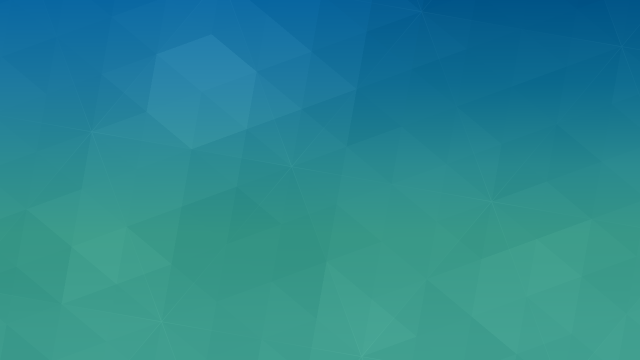
Give the GLSL for this background, as a WebGL 2 fragment shader.

```glsl
#version 300 es
precision highp float;
// Blue to green gradient broken into faint triangular facets with rays from star-shaped hubs.
uniform vec2 u_resolution;
out vec4 fragColor;

// Lengths are in canvas heights.
const vec2 HUB = vec2(0.810, 0.537);
const mat2 LATTICE = mat2(0.1528, 0.0556, -0.0278, -0.1597);
const float RAY_SPACING = 0.486;
const float RAY_WIDTH = 0.0016;
const float RAY_STRENGTH = 0.045;
const float FACET_NOISE = 0.018;
const float COARSE_NOISE = 0.014;
const vec3 TINT = vec3(0.85, 0.80, 0.65);

const vec3 TOP_LEFT = vec3(0.03, 0.40, 0.63);
const vec3 TOP_RIGHT = vec3(0.00, 0.33, 0.53);
const vec3 UPPER_LEFT = vec3(0.11, 0.47, 0.62);
const vec3 UPPER_RIGHT = vec3(0.05, 0.42, 0.56);
const vec3 MIDDLE = vec3(0.17, 0.545, 0.565);
const vec3 LOWER = vec3(0.22, 0.595, 0.53);
const vec3 BOTTOM = vec3(0.25, 0.62, 0.56);

// Broad lights and shades: centre, radius, strength.
const int GLOWS = 12;
const vec4 GLOW[GLOWS] = vec4[](
    vec4(0.56, 0.75, 0.13, 0.08), vec4(0.27, 0.31, 0.17, 0.04),
    vec4(0.40, 0.53, 0.15, 0.03), vec4(0.74, 0.80, 0.13, 0.03),
    vec4(1.05, 0.69, 0.12, -0.03), vec4(0.74, 0.36, 0.20, -0.025),
    vec4(1.53, 0.28, 0.16, 0.03), vec4(1.39, 0.20, 0.10, 0.03),
    vec4(1.50, 0.53, 0.17, -0.03), vec4(1.00, 0.10, 0.15, 0.025),
    vec4(0.05, 0.10, 0.20, -0.03), vec4(0.50, 0.95, 0.20, 0.025));

float hash(vec3 p) {
    p = fract(p * vec3(0.1031, 0.1030, 0.0973));
    p += dot(p, p.yzx + 33.33);
    return fract((p.x + p.y) * p.z);
}

vec3 gradient(float y, float side) {
    vec3 c = mix(BOTTOM, LOWER, smoothstep(0.0, 0.35, y));
    c = mix(c, MIDDLE, clamp((y - 0.35) / 0.19, 0.0, 1.0));
    c = mix(c, mix(UPPER_LEFT, UPPER_RIGHT, side), clamp((y - 0.54) / 0.23, 0.0, 1.0));
    return mix(c, mix(TOP_LEFT, TOP_RIGHT, side), clamp((y - 0.77) / 0.23, 0.0, 1.0));
}

float glowAt(vec2 p) {
    float sum = 0.0;
    for (int i = 0; i < GLOWS; i++) {
        vec2 d = (p - GLOW[i].xy) / GLOW[i].z;
        sum += GLOW[i].w * exp(-dot(d, d));
    }
    return sum;
}

vec3 shade(vec2 p) {
    // Fine triangle containing the point, and its centre on the canvas
    vec2 uv = inverse(LATTICE) * (p - HUB);
    vec2 cell = floor(uv), f = uv - cell;
    float halfId = step(f.y, f.x);
    vec2 centre = HUB + LATTICE * (cell + mix(vec2(1.0, 2.0), vec2(2.0, 1.0), halfId) / 3.0);

    // Coarse triangles bounded by the three families of hub rays
    vec3 family = vec3(uv.x + uv.y, uv.x - 2.0 * uv.y, 2.0 * uv.x - uv.y) / 6.0;
    float tone = glowAt(centre);
    tone += FACET_NOISE * (hash(vec3(cell, halfId) + 50.0) - 0.5);
    tone += COARSE_NOISE * (hash(floor(family) + 80.0) - 0.5);

    // Thin rays, strongest where all three families meet
    vec3 d = abs(family - round(family)) * RAY_SPACING;
    float nearest = min(d.x, min(d.y, d.z));
    float fade = exp(-7.0 * max(d.x, max(d.y, d.z)));
    tone += RAY_STRENGTH * fade * (1.0 - smoothstep(0.0, RAY_WIDTH, nearest));

    float side = smoothstep(0.75, 1.35, centre.x);
    return gradient(p.y, side) + tone * TINT;
}

void main() {
    // Four samples per pixel smooth the facet edges
    vec3 color = vec3(0.0);
    for (int i = 0; i < 4; i++) {
        vec2 offset = vec2(i % 2, i / 2) * 0.5 - 0.25;
        color += shade((gl_FragCoord.xy + offset) / u_resolution.y);
    }
    fragColor = vec4(clamp(color * 0.25, 0.0, 1.0), 1.0);
}
```
